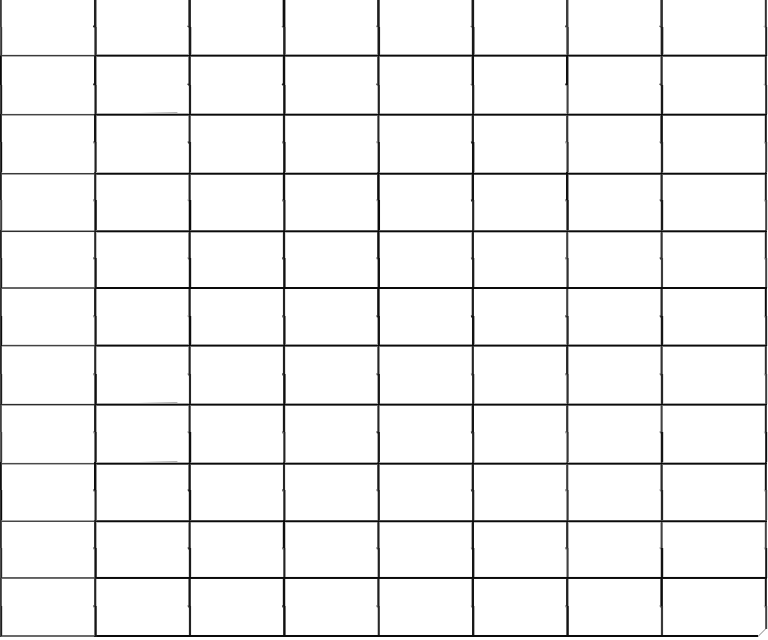
Give the GLSL for this pattern, as a Shadertoy shader.

```glsl
// Draws a ruled sheet of 8 by 11 cells in thin black ink on white paper.
// Each rule is a box-filtered stroke; hashes vary its width and tone,
// and small nubs, faint doubled strokes and a cut corner add the wear.

const vec2 SHEET = vec2(768.0, 639.0);   // sheet units, y measured downwards
const int COLUMNS = 8;
const int ROWS = 11;
const vec2 CELL = vec2(94.4, 57.9);
const float LEFT_EDGE = 1.0;
const float RIGHT_EDGE = 766.0;
const float FIRST_RULE = 56.0;
const float BOTTOM_EDGE = 635.0;
const vec3 PAPER = vec3(1.0);
const vec3 INK = vec3(0.04);

float hash(vec2 p) {
    return fract(sin(dot(p, vec2(127.1, 311.7))) * 43758.5453);
}

// Share of a pixel covered by a stroke whose centre is d away.
float stroke(float d, float width, float pixel) {
    float h = 0.5 * width;
    float r = 0.5 * pixel;
    return clamp((min(d + r, h) - max(d - r, -h)) / pixel, 0.0, 1.0);
}

float dotMark(vec2 d, float radius, float pixel) {
    return clamp((radius - length(d)) / pixel + 0.5, 0.0, 1.0);
}

// One inside a..b, with ends softened over a pixel.
float span(float v, float a, float b, float pixel) {
    return clamp((v - a) / pixel + 0.5, 0.0, 1.0)
         * clamp((b - v) / pixel + 0.5, 0.0, 1.0);
}

float columnX(int i) {
    return i == COLUMNS ? RIGHT_EDGE : LEFT_EDGE + CELL.x * float(i);
}

// Row rules drift slightly from even spacing, in a cycle of five.
float rowY(int k) {
    float drift = 0.6 + 1.1 * sin(6.2832 * (float(k) - 1.0) / 5.0);
    return k == ROWS - 1 ? BOTTOM_EDGE : FIRST_RULE + CELL.y * float(k) + drift;
}

// Vertical rule: width and tone change at the middle of each cell.
float verticalRule(vec2 p, int i, float pixel) {
    float row = (p.y - FIRST_RULE) / CELL.y;
    float cell = floor(row);
    float along = row - cell;
    float lower = step(0.49, along);
    float wear = hash(vec2(float(i), cell * 2.0 + lower));
    bool border = i == 0 || i == COLUMNS;
    float width = border ? 2.0 : mix(2.5, 2.1, wear);
    width += cell < 0.0 && !border ? 0.3 : 0.0;
    float tone = 1.0 - (i == 0 || i > 5 ? 0.24 : 0.12) * wear;
    float d = p.x - columnX(i) - 0.35 * (lower - 0.5);
    float ink = tone * stroke(d, width, pixel);

    // Nub on the left side, halfway down the cell.
    vec2 nub = vec2(d + 0.9, (along - 0.49) * CELL.y);
    float nubTone = border ? 0.3 : 0.9 - 0.4 * hash(vec2(cell, float(i)));
    ink = max(ink, nubTone * dotMark(nub, 1.3, pixel));
    float end = i == COLUMNS ? BOTTOM_EDGE - 7.0 : BOTTOM_EDGE + 1.0;
    return ink * span(p.y, -9.0, end, pixel);
}

// Horizontal rule: thinner and greyer across the first column.
float horizontalRule(vec2 p, int k, float pixel) {
    float body = smoothstep(-2.0, 2.0, p.x - columnX(1));
    float wear = hash(vec2(float(k), 17.0));
    float width = mix(1.5, 2.0, body);
    float tone = mix(0.72 + 0.16 * wear, 1.0, body);
    float end = k == ROWS - 1 ? RIGHT_EDGE - 8.0 : RIGHT_EDGE + 1.0;
    return tone * stroke(p.y - rowY(k), width, pixel)
         * span(p.x, LEFT_EDGE - 1.0, end, pixel);
}

// Faint slanted stroke that lifts off a rule in the second column.
float ghostStroke(vec2 p, float y, float pixel) {
    float along = (p.x - columnX(1)) / 82.0;
    float tone = 0.4 * smoothstep(0.0, 0.7, along);
    return tone * stroke(p.y - y + 1.8 * along, 0.8, pixel)
         * span(p.x, columnX(1), columnX(1) + 82.0, pixel);
}

void mainImage(out vec4 fragColor, in vec2 fragCoord) {
    vec2 p = fragCoord / iResolution.xy * SHEET;
    p.y = SHEET.y - p.y;
    vec2 pixel = SHEET / iResolution.xy;
    float ink = 0.0;

    for (int i = 0; i <= COLUMNS; i++) {
        ink = max(ink, verticalRule(p, i, pixel.x));
    }
    for (int k = 0; k < ROWS; k++) {
        ink = max(ink, horizontalRule(p, k, pixel.y));
        // Only some rules carry a doubled stroke.
        if (k == 1 || k == 6 || k == 7) {
            ink = max(ink, ghostStroke(p, rowY(k) - 0.3, pixel.y));
        }
    }

    // Faint slanted cut at the lower right corner.
    vec2 corner = p - vec2(RIGHT_EDGE - 4.0, BOTTOM_EDGE - 3.5);
    float cut = stroke((corner.x + corner.y) * 0.7071, 1.0, pixel.x);
    ink = max(ink, 0.4 * cut * span(corner.x, -4.0, 4.0, pixel.x));

    fragColor = vec4(mix(PAPER, INK, ink), 1.0);
}
```
